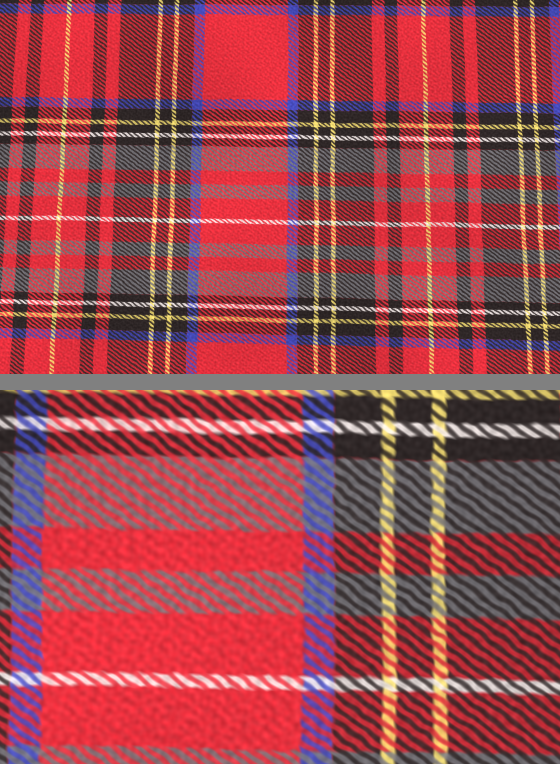
Top: the whole. Bottom: its middle third, enlarged.
Write a WebGL 1 fragment shader that draws this texture.

```glsl
precision highp float;
uniform vec2 u_resolution;

const vec3 RED = vec3(0.87, 0.17, 0.22);
const vec3 BLACK = vec3(0.16, 0.13, 0.13);
const vec3 BLUE = vec3(0.25, 0.27, 0.70);
const vec3 GREY = vec3(0.47, 0.46, 0.48);
const vec3 YELLOW = vec3(0.92, 0.83, 0.42);
const vec3 WHITE = vec3(0.98, 0.94, 0.93);

const float TAU = 6.28318;
const vec2 TWILL = vec2(1.58, 1.15);     // size of one twill step
const vec2 PIVOT = vec2(65.3, 40.6);     // mirror centre of the sett
const vec2 HALF_SETT = vec2(49.0, 44.0); // pivot to opposite pivot
const float LINE = 0.6;                  // half width of a fine line

vec2 gradientAt(vec2 cell) {
  float a = TAU * fract(sin(dot(cell, vec2(127.1, 311.7))) * 43758.5);
  return vec2(cos(a), sin(a));
}

float gradientNoise(vec2 p) {
  vec2 i = floor(p);
  vec2 f = fract(p);
  vec2 w = f * f * f * (f * (f * 6.0 - 15.0) + 10.0);
  vec2 e = vec2(1.0, 0.0);
  float low = mix(dot(gradientAt(i), f),
                  dot(gradientAt(i + e.xy), f - e.xy), w.x);
  float high = mix(dot(gradientAt(i + e.yx), f - e.yx),
                   dot(gradientAt(i + e.xx), f - e.xx), w.x);
  return mix(low, high, w.y);
}

// Distance from the nearest pivot of a mirrored repeat
float mirrorRepeat(float x, float pivot, float halfSett) {
  return abs(mod(x - pivot + halfSett, 2.0 * halfSett) - halfSett);
}

float band(float d, float lo, float hi, float soft) {
  return smoothstep(lo - soft, lo + soft, d)
       * (1.0 - smoothstep(hi - soft, hi + soft, d));
}

float line(float d, float centre, float soft) {
  return band(d, centre - LINE, centre + LINE, soft);
}

// Vertical threads
vec3 warpColor(float d, float soft) {
  vec3 c = mix(RED, BLUE, band(d, 11.6, 14.4, soft));
  c = mix(c, BLACK, band(d, 14.4, 34.7, soft));
  c = mix(c, BLACK, band(d, 38.2, 41.8, soft));
  float yellow = line(d, 19.2, soft) + line(d, 23.7, soft) + line(d, 49.0, soft);
  return mix(c, YELLOW, yellow);
}

// Horizontal threads
vec3 weftColor(float d, float soft) {
  float grey = band(d, 6.0, 9.8, soft) + band(d, 13.5, 20.1, soft);
  vec3 c = mix(RED, GREY, grey);
  c = mix(c, BLACK, band(d, 20.1, 30.0, soft));
  c = mix(c, BLUE, band(d, 30.0, 32.6, soft));
  c = mix(c, YELLOW, line(d, 26.2, soft));
  return mix(c, WHITE, line(d, 0.0, soft) + line(d, 22.8, soft));
}

// Slight fan and slope of the hand-laid cloth
vec2 drape(vec2 p) {
  vec2 q = p;
  q.x -= (50.0 - p.y) * (p.x - 84.0) * 0.00072;
  q.y += (p.x - 75.0) * (0.025 - 0.00019 * p.y);
  vec2 sway = vec2(gradientNoise(p * 0.06), gradientNoise(p * 0.06 + 40.0));
  return q + 0.35 * sway;
}

// Diagonal wave: positive where the warp floats above the weft
float twillWave(vec2 p, float wobble) {
  return cos(TAU * (p.x / TWILL.x + p.y / TWILL.y + wobble));
}

// Lighter yarn is loftier and covers more of the surface
float loft(vec3 warp, vec3 weft) {
  return 0.2 * dot(warp - weft, vec3(0.5, 0.4, 0.1));
}

void main() {
  // The canvas is 100 units high
  float pixel = 100.0 / u_resolution.y;
  vec2 p = gl_FragCoord.xy * pixel;
  vec2 cloth = drape(p);
  float soft = max(0.22, 0.75 * pixel);

  // Thread colours with uneven stripe edges
  vec2 fray = vec2(gradientNoise(p * 0.9), gradientNoise(p * 0.9 + 53.0));
  vec2 yarn = cloth + 0.25 * fray;
  vec3 warp = warpColor(mirrorRepeat(yarn.x, PIVOT.x, HALF_SETT.x), soft);
  vec3 weft = weftColor(mirrorRepeat(yarn.y, PIVOT.y, HALF_SETT.y), soft);

  // Interlacing, with the lower thread showing through a little
  float wave = twillWave(cloth, 0.25 * gradientNoise(p * 0.7 + 17.0));
  float cover = smoothstep(-1.0, 1.0, wave + loft(warp, weft));
  vec3 color = mix(weft, warp, mix(0.13, 0.87, cover));

  // Raised floats, loose fibres and uneven light
  float shade = 1.0 + 0.04 * wave + 0.16 * gradientNoise(p * 1.5);
  shade += 0.12 * gradientNoise(p * 0.035 + 9.0);
  float fuzz = 0.02 + 0.04 * gradientNoise(p * 1.8 + 31.0);
  gl_FragColor = vec4(color * shade + fuzz, 1.0);
}
```
